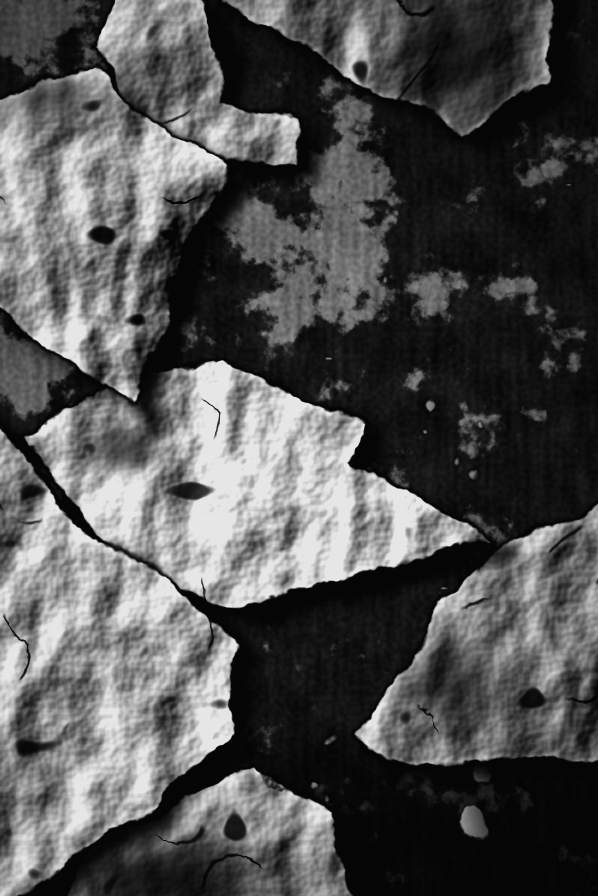
Reproduce this texture procedurally as a Shadertoy shader.

```glsl
vec2 hash2(vec2 i) {
    return fract(sin(vec2(dot(i, vec2(127.1, 311.7)), dot(i, vec2(269.5, 183.3)))) * 43758.5);
}

float corner(vec2 cell, vec2 offset) {
    float angle = 6.2832 * hash2(cell).x;
    return dot(vec2(cos(angle), sin(angle)), offset);
}

// Gradient noise, roughly -0.7 to 0.7
float noise(vec2 p) {
    vec2 i = floor(p), f = p - i, x = vec2(1, 0), y = vec2(0, 1);
    vec2 u = f * f * f * (f * (f * 6.0 - 15.0) + 10.0);
    return mix(mix(corner(i, f), corner(i + x, f - x), u.x),
               mix(corner(i + y, f - y), corner(i + 1.0, f - 1.0), u.x), u.y);
}

float fbm(vec2 p) {
    float sum = 0.0, amp = 1.0;
    for (int i = 0; i < 5; i++) {
        sum += amp * noise(p);
        p = mat2(1.6, 1.2, -1.2, 1.6) * p + 7.3;
        amp *= 0.55;
    }
    return sum;
}

float polygon(vec2 p, vec2[8] v) {
    float d = dot(p - v[0], p - v[0]), side = 1.0;
    for (int i = 0, j = 7; i < 8; j = i, i++) {
        vec2 e = v[j] - v[i], w = p - v[i];
        vec2 b = w - e * clamp(dot(w, e) / dot(e, e), 0.0, 1.0);
        d = min(d, dot(b, b));
        bvec3 c = bvec3(p.y >= v[i].y, p.y < v[j].y, e.x * w.y > e.y * w.x);
        if (all(c) || !any(c)) side = -side;
    }
    return side * sqrt(d);
}

float smudge(vec2 p, vec2 center, vec2 radius) {
    vec2 d = (p - center) / radius;
    return exp(-dot(d, d));
}

// Plaster relief: broad folds, dents and fine grain
float relief(vec2 p) {
    vec2 bent = p + 0.02 * vec2(noise(p * 9.0), noise(p * 9.0 + 31.0));
    return 0.027 * noise(bent * vec2(17.0, 10.0)) + 0.011 * noise(bent * vec2(33.0, 24.0) + 5.0)
         + 0.0025 * noise(p * 65.0) + 0.0011 * noise(p * 150.0);
}

// Covers the layers below with a flake, its cast shadow and its rim
void layFlake(inout float grey, vec2 p, vec2[8] outline, float paint, float curl) {
    float d = polygon(p, outline);
    float shade = polygon(p + vec2(-0.018, 0.014), outline);
    float edge = 1.5 / iResolution.y;
    grey *= mix(0.12, 1.0, smoothstep(-0.012, 0.022, shade));
    grey *= mix(0.15, 1.0, smoothstep(0.0, 0.007, d));
    paint -= curl * (d - shade) / 0.023 * exp(min(d, 0.0) / 0.035);
    paint += 0.12 * exp(-abs(d + 0.003) / 0.003);
    grey = mix(grey, paint, smoothstep(edge, -edge, d));
}

void mainImage(out vec4 fragColor, in vec2 fragCoord) {
    vec2 p = fragCoord / iResolution.y;
    vec2 torn = p + 0.013 * vec2(fbm(p * 13.0), fbm(p * 13.0 + 40.0));

    // Bare wall with worn patches and vertical streaks
    float worn = fbm(p * 14.0 + 3.0) + 0.35 * fbm(p * 55.0) - 0.42
               + 0.75 * smudge(p, vec2(0.35, 0.73), vec2(0.14, 0.13))
               + 0.8 * smudge(p, vec2(0.02, 0.58), vec2(0.08))
               + 0.7 * smudge(p, vec2(0.03, 0.98), vec2(0.1, 0.07));
    float streaks = noise(p * vec2(130.0, 14.0)) + noise(p * 170.0);
    float grey = 0.12 + 0.06 * fbm(p * 22.0) + 0.32 * smoothstep(-0.12, 0.25, worn);
    grey += (0.04 + 0.12 * grey) * streaks;
    grey *= mix(0.45, 1.0, smoothstep(0.1, 0.22, p.y));

    // Loose crumbs stuck to the wall
    for (int i = 0; i < 22; i++) {
        vec2 h = hash2(vec2(i, 17)), size = hash2(vec2(i, 53));
        vec2 at = vec2(0.3, 0.08) + h * vec2(0.36, 0.72);
        float d = length((torn - at) * vec2(1.0, 0.7 + size.y)) - 0.002 - 0.016 * pow(size.x, 5.0);
        grey *= mix(0.3, 1.0, smoothstep(-0.003, 0.006, d));
        grey = mix(grey, 0.5 + 12.0 * (at.x - torn.x), smoothstep(0.002, -0.002, d));
    }

    // Light on the plaster, from the upper left
    float light = (relief(p) - relief(p + vec2(-0.002, 0.0015))) / 0.0025;
    float paint = 0.65 + 0.5 * light + 0.1 * fbm(p * 6.0);
    vec2 bent = p + 0.012 * fbm(p * 16.0);
    float crack = smoothstep(0.025, 0.0, abs(noise(bent * 9.0 + 2.0)));
    paint *= 1.0 - 0.85 * crack * smoothstep(0.14, 0.25, noise(p * 12.0 + 20.0));
    paint *= 1.0 - 0.8 * smoothstep(0.42, 0.52, noise(p * 21.0 + 11.0));
    paint *= 1.0 - 0.7 * smudge(p, vec2(0.51, 0.94), vec2(0.07, 0.09));
    paint *= 1.0 - 0.6 * smudge(p, vec2(0.5, 0.24), vec2(0.06, 0.05));
    paint *= 1.0 - 0.7 * smudge(p, vec2(0.03, 0.9), vec2(0.09, 0.035));
    paint *= 1.0 - 0.7 * smudge(p, vec2(0.14, 0.5), vec2(0.04, 0.03));

    // Flakes, lowest first
    layFlake(grey, torn, vec2[8](vec2(0.7, 0.47), vec2(0.64, 0.42), vec2(0.55, 0.39), vec2(0.49, 0.32),
        vec2(0.43, 0.22), vec2(0.39, 0.18), vec2(0.43, 0.148), vec2(0.7, 0.155)), paint * 0.82, 0.1);
    layFlake(grey, torn, vec2[8](vec2(0.02, 0.51), vec2(0.17, 0.585), vec2(0.25, 0.6), vec2(0.405, 0.525),
        vec2(0.385, 0.485), vec2(0.55, 0.4), vec2(0.27, 0.32), vec2(0.14, 0.375)), paint + 0.06, -0.05);
    layFlake(grey, torn, vec2[8](vec2(0.05, -0.03), vec2(0.11, 0.055), vec2(0.17, 0.09), vec2(0.28, 0.135),
        vec2(0.34, 0.11), vec2(0.37, 0.09), vec2(0.39, 0.03), vec2(0.4, -0.03)),
        paint * (0.85 - 0.65 * smudge(p, vec2(0.18, 0.02), vec2(0.1, 0.05))), 0.15);
    layFlake(grey, torn, vec2[8](vec2(0.24, 1.03), vec2(0.62, 1.03), vec2(0.61, 0.905), vec2(0.52, 0.85),
        vec2(0.47, 0.885), vec2(0.38, 0.92), vec2(0.31, 0.965), vec2(0.25, 1.0)), paint * 0.75, -0.08);
    layFlake(grey, torn, vec2[8](vec2(0.1, 0.95), vec2(0.14, 1.03), vec2(0.23, 1.0), vec2(0.25, 0.88),
        vec2(0.33, 0.865), vec2(0.33, 0.82), vec2(0.25, 0.82), vec2(0.14, 0.885)), paint * 0.9, 0.2);
    layFlake(grey, torn, vec2[8](vec2(-0.03, 0.88), vec2(0.1, 0.925), vec2(0.143, 0.883), vec2(0.254, 0.815),
        vec2(0.19, 0.675), vec2(0.15, 0.547), vec2(0.09, 0.583), vec2(-0.03, 0.675)), paint, 0.5);
    layFlake(grey, torn, vec2[8](vec2(-0.03, 0.55), vec2(0.08, 0.42), vec2(0.195, 0.35), vec2(0.265, 0.28),
        vec2(0.255, 0.18), vec2(0.17, 0.1), vec2(0.05, 0.015), vec2(-0.03, -0.03)), paint + 0.02, -0.05);

    // Darkened borders and hard contrast
    vec2 q = fragCoord / iResolution.xy - 0.5;
    grey *= 1.0 - 0.75 * dot(q, q);
    grey = mix(grey, smoothstep(0.0, 0.95, grey), 0.6);
    fragColor = vec4(vec3(clamp(grey, 0.02, 0.9)), 1.0);
}
```
